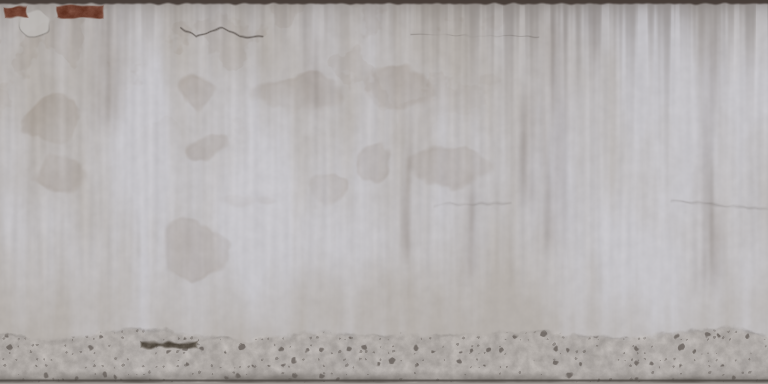
Give the GLSL for this texture, as a Shadertoy shader.

```glsl
// A weathered plaster wall: cool whitewash over warm stains and vertical runs,
// with a grimy top edge, bare brick, thin cracks and a rough pitted base.
// Gradient noise warps distance shapes; x spans 0..2 and y spans 0..1.

vec2 hash2(vec2 p) {
  vec3 q = fract(p.xyx * vec3(.1031, .1030, .0973));
  q += dot(q, q.yzx + 33.33);
  return fract((q.xx + q.yz) * q.zy);
}

float corner(vec2 cell, vec2 f, vec2 o) {
  float angle = 6.2832 * hash2(cell + o + 40.).x;
  return dot(vec2(cos(angle), sin(angle)), f - o);
}

float noise(vec2 p) {
  vec2 i = floor(p), f = p - i, u = f * f * (3. - 2. * f);
  return 1.4 * mix(mix(corner(i, f, vec2(0)), corner(i, f, vec2(1, 0)), u.x),
                   mix(corner(i, f, vec2(0, 1)), corner(i, f, vec2(1)), u.x), u.y);
}

float fbm(vec2 p) {
  float sum = 0., amp = .5;
  for (int i = 0; i < 5; i++) {
    sum += amp * noise(p);
    p = mat2(1.6, 1.2, -1.2, 1.6) * p + 7.3;
    amp *= .5;
  }
  return sum;
}

float below(float edge, float soft, float v) { return 1. - smoothstep(edge - soft, edge + soft, v); }

float bump(float x, float c, float w) { return exp(-(x - c) * (x - c) / (w * w)); }

float ellipse(vec2 p, vec2 c, vec2 r) { return (length((p - c) / r) - 1.) * min(r.x, r.y); }

float box(vec2 p, vec2 c, vec2 r) {
  vec2 d = abs(p - c) - r;
  return max(d.x, d.y);
}

float segment(vec2 p, vec2 a, vec2 b) {
  vec2 d = b - a;
  return length(p - a - d * clamp(dot(p - a, d) / dot(d, d), 0., 1.));
}

// Damp patches: x = fill, y = darker rim
vec2 stains(vec2 p) {
  const vec4 patches[12] = vec4[12](
    vec4(.542, .62, .047, .028), vec4(.513, .76, .047, .05), vec4(.13, .69, .065, .065),
    vec4(.155, .545, .065, .045), vec4(.612, .482, .036, .018), vec4(.685, .485, .025, .012),
    vec4(.975, .575, .048, .05), vec4(1.17, .57, .1, .045), vec4(.78, .755, .11, .05),
    vec4(1.04, .775, .085, .05), vec4(.85, .505, .05, .04), vec4(.5, .345, .09, .075));
  vec2 q = p + .022 * vec2(noise(p * 13.), noise(p * 13. + 31.)) + .006 * noise(p * 45.);
  float d = 1.;
  for (int i = 0; i < 12; i++) d = min(d, ellipse(q, patches[i].xy, patches[i].zw));
  return vec2(below(0., .007, d), bump(d, 0., .0055)) * (.75 + .6 * noise(p * 9.));
}

// Dirty water runs, each as x, top, bottom, half width
float runs(vec2 p) {
  const vec4 paths[8] = vec4[8](
    vec4(1.06, .62, .31, .014), vec4(1.225, .5, .27, .02), vec4(1.445, .95, .34, .035),
    vec4(1.85, .92, .24, .03), vec4(.28, 1, .66, .04), vec4(.82, .92, .7, .025),
    vec4(1.55, 1, .84, .015), vec4(1.37, .75, .45, .02));
  float sum = 0., x = p.x + .012 * noise(p * vec2(20, 6));
  for (int i = 0; i < 8; i++) {
    vec4 s = paths[i];
    sum += bump(x, s.x, s.w) * smoothstep(s.z - .03, s.z + .06, p.y) * below(s.y, .06, p.y);
  }
  return sum * (.75 + .6 * noise(p * vec2(55, 4)));
}

// Hairline fissures
float cracks(vec2 q, float px) {
  const vec2 path[5] = vec2[5](vec2(.47, .928), vec2(.508, .904), vec2(.578, .927),
                               vec2(.625, .907), vec2(.685, .903));
  float d = 1.;
  for (int i = 0; i < 4; i++) d = min(d, segment(q, path[i], path[i + 1]));
  float upper = segment(q, vec2(1.07, .91), vec2(1.4, .903));
  float lower = min(segment(q, vec2(1.13, .466), vec2(1.33, .472)), segment(q, vec2(1.75, .475), vec2(2, .455)));
  return below(.0015, .001 + px, d) + (.5 + .6 * noise(q * 17.))
    * (.5 * below(.001, .001 + px, upper) + .4 * below(.002, .003 + px, lower));
}

// Scattered chips
float pits(vec2 p) {
  vec2 cell = floor(p), h = hash2(cell + 11.);
  vec2 d = fract(p) - .3 - .4 * h + .12 * noise(p * 3.);
  return step(.72, hash2(cell + 57.).x) * below(.08 + .14 * h.y, .07, length(d));
}

void mainImage(out vec4 fragColor, in vec2 fragCoord) {
  float px = 1. / iResolution.y, fine, side, reach;
  vec2 p = fragCoord / iResolution.xy * vec2(2, 1);
  vec2 q = p + .006 * vec2(noise(p * 35.), noise(p * 35. + 5.));
  fine = fbm(p * 40.);

  // Whitewash over warm plaster
  float warmth = .34 + .75 * fbm(p * vec2(4, 3)) + .65 * fbm(p * vec2(16, 1.3))
    + .35 * smoothstep(.6, .9, p.y) * below(1.2, .25, p.x) + .2 * below(.3, .2, p.x)
    + .4 * below(.22, .12, p.y) + .2 * bump(p.x, 1.3, .25)
    - .55 * bump(p.x, .36, .07) - .4 * bump(p.x, 1.67, .13) - .25 * bump(p.x, 1.95, .06)
    - .3 * bump(p.x, .75, .25) * bump(p.y, .42, .18);
  vec3 col = mix(vec3(.775, .77, .785), vec3(.705, .685, .668), clamp(warmth, 0., 1.));
  col += .022 * fine + .025 * noise(p * vec2(65, 3)) * smoothstep(.15, .4, p.y);

  // Stains and runs
  vec2 damp = stains(p);
  float blotch = smoothstep(.1, .16, fbm(p * 6. + 4.)) * smoothstep(.55, .85, p.y) * below(1.3, .2, p.x);
  col -= vec3(.045, .055, .066) * (damp.x + .3 * damp.y + .5 * blotch) + vec3(.065, .073, .08) * runs(p);

  // Grime hanging from the top edge
  side = smoothstep(.9, 1.4, p.x);
  reach = .025 + (.05 + .07 * side) * max(0., .3 + noise(vec2(p.x * 32., 2)) + .5 * noise(vec2(p.x * 90., 5)));
  col = mix(col, vec3(.43, .4, .38), (.45 + .2 * side) * exp((p.y - 1.) / reach));

  // Flaked plaster, bare brick and cracks
  float flake = ellipse(q, vec2(.09, .937), vec2(.038, .034));
  col = mix(col, vec3(.75, .74, .73), .7 * below(0., .003, flake));
  col -= .16 * below(.001, .001 + px, abs(flake)) * below(.935, .02, p.y);
  float brick = min(box(q, vec2(.208, .969), vec2(.06, .015)), box(q, vec2(.042, .968), vec2(.029, .014)));
  col = mix(col, vec3(.43, .25, .19) + .15 * fine, below(0., .001 + px, brick));
  col = mix(col, vec3(.27, .24, .22), .75 * cracks(q, px));

  // Rough base course with a long gash
  float ledge = .128 + .022 * noise(vec2(p.x * 4., 1)) + .02 * fbm(p * 18.);
  float base = below(ledge, .008, p.y);
  col = mix(col, vec3(.675, .655, .64) + .13 * fine + .05 * fbm(p * 12.), .85 * base);
  col += below(.002, .003 + px, abs(p.y - ledge)) * (.13 * noise(p * vec2(14, 30)) - .03);
  col = mix(col, vec3(.34, .31, .29), .65 * base * max(pits(p * 28.), .6 * pits(p * 55.)));
  float gash = box(q, vec2(.44, .102), vec2(.075, .007 + .006 * noise(p * 30.)));
  col = mix(col, vec3(.29, .26, .22) + .2 * fine, .9 * below(0., .002 + px, gash));

  // Dark foot and top border
  col = mix(col, vec3(.38, .36, .34), clamp(.55 + fbm(p * vec2(7, 20)), 0., 1.) * below(.02, .018, p.y));
  col = mix(col, vec3(.27, .25, .23), .75 * below(.0025, .001 + px, abs(p.y - .009)));
  col = mix(col, vec3(.62, .6, .58), below(.003, px, p.y));
  col = mix(col, vec3(.25, .21, .19), .9 * smoothstep(.986, .994, p.y + .004 * noise(vec2(p.x * 40., 8))));
  fragColor = vec4(clamp(col, 0., 1.), 1);
}
```
